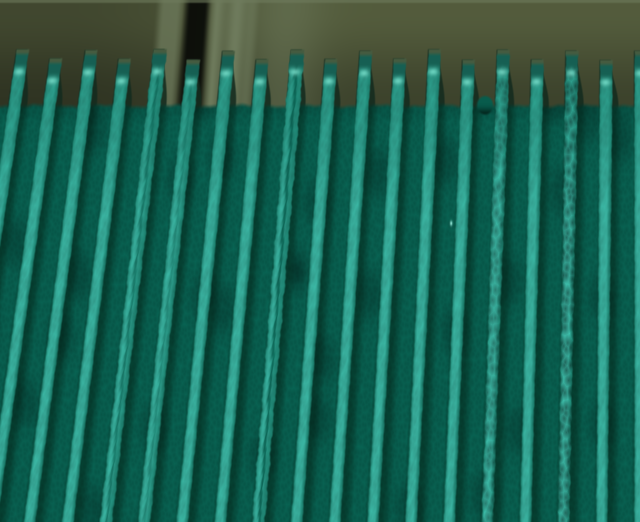
This pattern is drawn by a WebGL 1 fragment shader. Its source:

```glsl
precision highp float;
// A row of worn green metal fins, fanning slightly downward, before a blurred olive backdrop.
uniform vec2 u_resolution;

const vec3 BASE = vec3(0.03, 0.36, 0.30);
const vec3 SHADE = vec3(0.02, 0.24, 0.185);
const vec3 EDGE = vec3(0.12, 0.52, 0.45);
const vec3 BRIGHT = vec3(0.22, 0.68, 0.61);
const vec3 OLIVE = vec3(0.29, 0.32, 0.21);
const vec3 PALE = vec3(0.43, 0.48, 0.36);
const float PLATE_TOP = 0.203;

vec2 hash2(vec2 c) {
  return fract(sin(vec2(dot(c, vec2(127.1, 311.7)), dot(c, vec2(269.5, 183.3)))) * 4375.85);
}

// Distance to the nearest scattered point.
float cellular(vec2 p) {
  vec2 cell = floor(p), local = fract(p);
  float nearest = 2.0;
  for (int y = -1; y <= 1; y++) {
    for (int x = -1; x <= 1; x++) {
      vec2 o = vec2(float(x), float(y));
      nearest = min(nearest, length(o + hash2(cell + o) - local));
    }
  }
  return nearest;
}

float waves(float x, float seed) {
  return (sin(x + seed) + 0.6 * sin(x * 2.3 + seed * 3.1) + 0.4 * sin(x * 5.1 + seed * 1.7)) * 0.5;
}

// Soft bump of the given width centred on c.
float bump(float x, float c, float width) {
  float d = (x - c) / width;
  return exp(-d * d);
}

float blob(vec2 p, vec2 c, vec2 size) {
  vec2 d = (p - c) / size;
  return exp(-dot(d, d));
}

float band(float x, float a, float b, float soft) {
  return smoothstep(a - soft, a + soft, x) - smoothstep(b - soft, b + soft, x);
}

vec3 backdrop(float x, float depth) {
  float sx = x + depth * 0.06;
  vec3 c = mix(OLIVE * 1.12, OLIVE * 0.82, smoothstep(0.02, 0.2, depth));
  c *= mix(0.78, 1.0, smoothstep(0.1, 0.5, sx));
  c = mix(c, PALE, 0.75 * band(sx, 0.25, 0.285, 0.008));
  c = mix(c, vec3(0.05, 0.06, 0.04), band(sx, 0.292, 0.327, 0.007));
  c = mix(c, PALE, band(sx, 0.332, 0.40, 0.01) * (0.8 + 0.2 * sin(sx * 190.0)));
  c = mix(c, PALE, 0.45 * bump(sx, 0.45, 0.06));
  return mix(c, PALE, 0.6 * (1.0 - smoothstep(0.003, 0.008, depth)));
}

// Floor between fins: shadowed just right of each fin, stained in places.
vec3 channel(float f, vec2 p, float depth) {
  float across = f < 0.0 ? f + 1.0 : f;
  float lit = smoothstep(0.22, 0.52, across) * (1.0 - 0.5 * smoothstep(0.76, 0.86, across));
  vec3 c = mix(SHADE, BASE, lit);
  float stain = 1.0 - smoothstep(0.05, 0.3, cellular(p * vec2(9.0, 5.0) + 3.0));
  stain = 0.3 * stain + 0.6 * blob(p, vec2(0.465, 0.425), vec2(0.014, 0.028));
  c *= 1.0 - 0.6 * stain;
  c *= 0.93 + 0.14 * cellular(p * vec2(170.0, 110.0));
  return c * mix(0.9, 1.0, smoothstep(PLATE_TOP, PLATE_TOP + 0.04, depth));
}

// Top face of a fin; wear splits it with a groove and mottles it.
vec3 finFace(float f, float id, float half_, float wear, float mottle, vec2 p, float tip, float depth) {
  float side = f / half_;
  float streak = waves(p.y * 75.0 + side * 2.0, id * 2.7);
  vec3 c = mix(EDGE, BRIGHT, 1.0 - smoothstep(0.35, 1.0, abs(side + 0.1)));
  c = mix(c, EDGE, 0.5 * (1.0 - smoothstep(0.2, 0.42, depth)));
  float groove = bump(side, 0.12 + 0.15 * streak, 0.3);
  c = mix(c, BASE * 1.05, wear * groove * 0.85);
  c = mix(c, EDGE, 0.6 * wear * smoothstep(0.2, 0.6, side));
  c *= 1.0 + 0.04 * streak;
  c *= 1.0 - mottle * (0.5 - 0.65 * cellular(p * vec2(110.0, 65.0)));
  float fromTip = depth - tip;
  c = mix(c, EDGE * 0.72, 1.0 - smoothstep(0.025, 0.045, fromTip));
  c = mix(c, vec3(0.48, 0.88, 0.80), 0.75 * bump(fromTip, 0.043, 0.007) * bump(side, -0.1, 0.8));
  return mix(c, OLIVE * 1.1, 0.8 * (1.0 - smoothstep(0.004, 0.014, fromTip)));
}

void main() {
  vec2 uv = gl_FragCoord.xy / u_resolution;
  float depth = 1.0 - uv.y;
  vec2 p = vec2(uv.x, depth * 0.818);

  // Fin index and signed offset, with spacing that widens downward.
  float t = (depth - 0.135) / 0.865;
  float pitch = mix(0.0539, 0.0596, t);
  float u = (uv.x - mix(0.031, -0.073, t)) / pitch;
  float id = floor(u + 0.5);
  float f = u - id;
  float aa = max(0.035, 0.8 / (u_resolution.x * pitch));

  float wear = max(bump(id, 4.4, 0.7), bump(id, 8.0, 0.4));
  float mottle = 0.15 + 0.6 * max(bump(id, 16.0, 0.4), 0.7 * bump(id, 14.0, 0.4));
  float tip = 0.096 + 0.017 * mod(id, 2.0) + 0.004 * (hash2(vec2(id, 3.0)).x - 0.5);
  float below = smoothstep(tip - 0.003, tip + 0.003, depth);

  // Backdrop, then the dark flank of each fin, then the plate.
  vec3 color = backdrop(uv.x, depth);
  float flank = mix(0.13, 0.36, smoothstep(tip, PLATE_TOP, depth));
  color = mix(color, vec3(0.08, 0.17, 0.12), 0.9 * below * band(f, -0.2, flank, aa));
  float rim = PLATE_TOP + 0.003 * waves(uv.x * 60.0, 1.0);
  color = mix(color, channel(f, p, depth), smoothstep(rim - 0.006, rim + 0.006, depth));
  float burr = blob(p, vec2(0.758, 0.165), vec2(0.014, 0.016));
  color = mix(color, mix(BASE, SHADE * 0.6, bump(p.y, 0.18, 0.01)), smoothstep(0.3, 0.6, burr));

  float ragged = (0.008 + 0.016 * max(wear, mottle)) * waves(p.y * 110.0, id * 4.3);
  float halfWidth = mix(0.18, 0.148, smoothstep(0.15, 0.9, depth)) + 0.02 * wear + ragged;
  float mask = below * (1.0 - smoothstep(halfWidth - aa, halfWidth + aa, abs(f)));
  color = mix(color, finFace(f, id, halfWidth, wear, mottle, p, tip, depth), mask);
  color += 0.5 * blob(p, vec2(0.705, 0.35), vec2(0.002, 0.004));
  gl_FragColor = vec4(clamp(color, 0.0, 1.0), 1.0);
}
```
